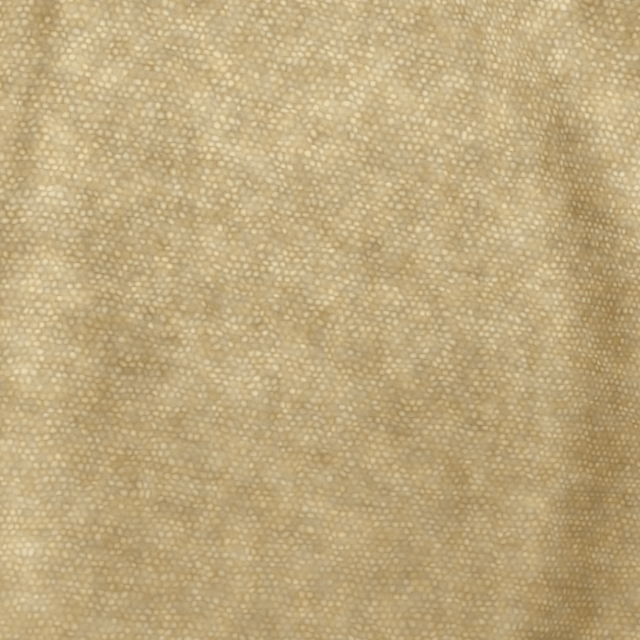
A WebGL 2 fragment shader for this texture:

```glsl
#version 300 es
precision highp float;
// Draped plain-weave cloth in straw colours: soft folds shade a fine
// brick lattice of rounded yarn grains, varied by slubs and fibre noise.
// Thread coordinates bend with the drape, so the rows change direction.

uniform vec2 u_resolution;
out vec4 fragColor;

const vec2 GRAIN_COUNT = vec2(76.0, 92.0);
const vec3 SHADE = vec3(0.63, 0.53, 0.35);
const vec3 LIGHT = vec3(0.87, 0.80, 0.64);

float hash(vec2 p) {
    return fract(sin(dot(p, vec2(127.1, 311.7))) * 43758.545);
}

// Value noise, centred on zero
float noise(vec2 p) {
    vec2 i = floor(p);
    vec2 f = fract(p);
    f = f * f * (3.0 - 2.0 * f);
    float low = mix(hash(i), hash(i + vec2(1, 0)), f.x);
    float high = mix(hash(i + vec2(0, 1)), hash(i + vec2(1, 1)), f.x);
    return mix(low, high, f.y) - 0.5;
}

float bell(float offset, float width) {
    float d = offset / width;
    return exp(-d * d);
}

float spot(vec2 p, vec2 centre, vec2 size) {
    vec2 d = (p - centre) / size;
    return exp(-dot(d, d));
}

// Horizontal position of the deep fold on the right
float foldLine(float y) {
    return 0.955 - 0.55 * (y - 0.4) * (y - 0.4);
}

// Along-thread and across-thread coordinates, bent by the drape
vec2 threadCoords(vec2 p, float slope, float lean) {
    float sag = slope * p.x * p.x / (p.x + 0.15);
    sag *= mix(0.4, 1.0, smoothstep(-0.1, 0.8, p.y));
    float squeeze = 0.03 * tanh((p.x - foldLine(p.y)) / 0.06);
    vec2 wobble = vec2(noise(p * 19.0), noise(p * 19.0 + 40.0));
    vec2 fine = vec2(noise(p * 55.0 + 7.0), noise(p * 55.0 + 70.0));
    return vec2(p.x - lean * p.y + squeeze, p.y + sag)
        + 0.007 * wobble + 0.006 * fine;
}

// Rounded yarn crossings in offset rows, each with its own tone and place
float grains(vec2 thread) {
    vec2 g = thread * GRAIN_COUNT;
    g.x += 0.5 * mod(floor(g.y), 2.0);
    vec2 id = floor(g);
    vec2 jitter = vec2(hash(id + 17.0), hash(id + 53.0)) - 0.5;
    vec2 f = fract(g) - 0.5 - 0.22 * jitter;
    float tone = hash(id);
    float bump = 1.0 - smoothstep(0.05, 0.62, length(f * vec2(1.05, 0.95)));
    return (bump - 0.38) * (0.25 + 0.35 * tone) + 0.25 * (tone - 0.5) * bump;
}

// Faint thick threads in both directions
float slubs(vec2 thread) {
    float weft = noise(thread * vec2(10.0, 85.0));
    float warp = noise(thread * vec2(80.0, 14.0) + 30.0);
    return 0.15 * weft + 0.13 * warp;
}

// Patchy dye without direction
float mottle(vec2 p) {
    return 0.24 * noise(p * 24.0 + 90.0) + 0.26 * noise(p * 47.0 + 15.0);
}

// Broad light and shadow of the folds
float folds(vec2 p) {
    float fromFold = p.x - foldLine(p.y);
    float upper = smoothstep(0.3, 0.8, p.y);
    float light = 0.17 * (smoothstep(0.0, 0.9, p.y) - 0.5);
    // right-hand fold with its lit shoulders
    float depth = smoothstep(1.0, 0.6, p.y);
    light -= 0.40 * depth * bell(fromFold, mix(0.075, 0.045, upper));
    light += 0.13 * depth * bell(fromFold + 0.085, 0.035);
    light += 0.24 * upper * bell(fromFold - 0.10, 0.05);
    light -= 0.35 * spot(p, vec2(1.0), vec2(0.10, 0.14));
    // left-hand ridge, edge fold and shallow valley
    light += 0.25 * bell(p.x - 0.03 - 0.09 * p.y * p.y, 0.07);
    light -= 0.30 * upper * bell(p.x - 0.07 * smoothstep(0.5, 1.0, p.y), 0.03);
    light -= 0.20 * spot(p, vec2(0.19, 0.52), vec2(0.055, 0.24));
    // gentle swells of the centre
    light += 0.11 * spot(p, vec2(0.52, 0.78), vec2(0.28, 0.24));
    light -= 0.14 * spot(p, vec2(0.72, 0.25), vec2(0.13, 0.30));
    return light + 0.08 * noise(p * 5.0);
}

void main() {
    vec2 p = gl_FragCoord.xy / u_resolution;
    vec2 thread = threadCoords(p, 0.20, 0.10);
    vec2 streak = threadCoords(p, 0.50, 0.30);

    // weave relief fades in the lower, flatter part of the cloth
    float relief = mix(0.7, 1.0, smoothstep(0.0, 0.7, p.y));
    float fibre = 0.18 * noise(p * 230.0) + 0.16 * noise(p * 110.0 + 11.0);
    float tone = 0.50 + folds(p);
    tone += relief * (grains(thread) + slubs(streak) + mottle(p) + fibre);

    vec3 colour = mix(SHADE, LIGHT, clamp(tone, -0.2, 1.2));

    // slight drift between ochre and grey yarn
    float drift = noise(p * 60.0 + 5.0);
    colour += drift * vec3(0.020, 0.0, -0.040);
    fragColor = vec4(colour, 1.0);
}
```
